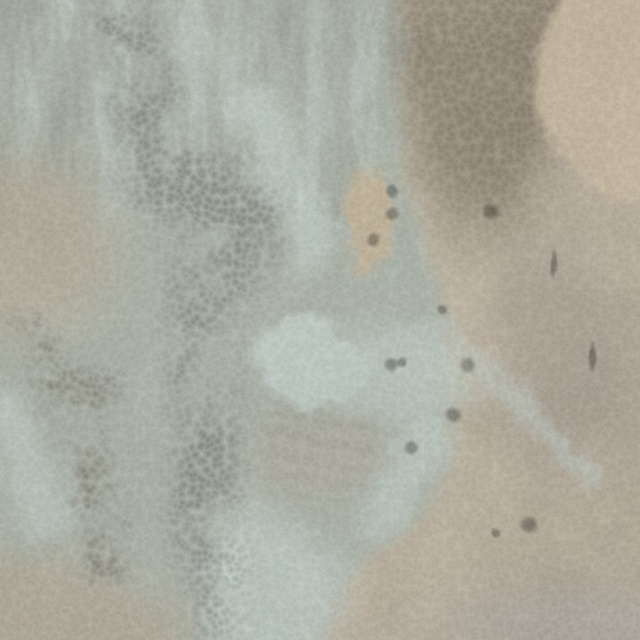
A Shadertoy shader for this texture:

```glsl
// Weathered ground seen from above: cool mineral wash on the left, warm sand on the right.
// Soft blobs and strokes, bent by layered sines, are blended from a small palette;
// cellular noise then adds rubble, pits and fine grain.

#define COOL  vec3(0.665, 0.690, 0.650)
#define SAND  vec3(0.735, 0.695, 0.625)
#define TAUPE vec3(0.675, 0.645, 0.585)
#define SLATE vec3(0.585, 0.600, 0.575)
#define PALE  vec3(0.735, 0.780, 0.755)
#define BROWN vec3(0.580, 0.540, 0.475)
#define WARP 0.022
#define GRAIN_SCALE 85.0
#define GRAIN 0.045
#define RUBBLE_GRAIN 0.17
#define SHRUBS 14

vec2 hash2(vec2 p) {
    vec3 h = fract(p.xyx * vec3(0.1031, 0.1030, 0.0973));
    h += dot(h, h.yzx + 33.33);
    return fract((h.xx + h.yz) * h.zy);
}

// Distance to the nearest scattered cell point
float cells(vec2 p) {
    vec2 id = floor(p), f = fract(p);
    float d = 2.0;
    for (int y = -1; y <= 1; y++)
        for (int x = -1; x <= 1; x++) {
            vec2 o = vec2(x, y);
            d = min(d, length(o + hash2(id + o + 100.0) - f));
        }
    return d;
}

// Layered, rotated sines, roughly -1 to 1
float layers(vec2 p) {
    float sum = 0.0, amp = 0.6;
    for (int i = 0; i < 5; i++) {
        p = mat2(0.8, -0.6, 0.6, 0.8) * p * 1.75 + 1.7;
        sum += amp * sin(p.x + 1.6 * sin(0.7 * p.y)) * cos(p.y + sin(0.8 * p.x));
        amp *= 0.65;
    }
    return sum;
}

float blob(vec2 p, vec2 centre, vec2 radius, float soft) {
    return 1.0 - smoothstep(1.0 - soft, 1.0 + soft, length((p - centre) / radius));
}

float stroke(vec2 p, vec2 a, vec2 b, float width) {
    vec2 ab = b - a;
    float t = clamp(dot(p - a, ab) / dot(ab, ab), 0.0, 1.0);
    return 1.0 - smoothstep(0.2 * width, 1.5 * width, length(p - a - ab * t));
}

void mainImage(out vec4 fragColor, in vec2 fragCoord) {
    vec2 p = fragCoord / iResolution.xy;
    vec2 q = p + WARP * vec2(layers(p * 7.0), layers(p * 7.0 + 5.0));
    q += 0.012 * (cells(p * 42.0) - 0.45);
    float broad = layers(p * 4.0 + 9.0);
    float patchy = layers(p * 13.0 + 2.0);

    // Cool ground with upright washes
    vec3 col = COOL;
    float upper = smoothstep(0.5, 0.75, q.y);
    float wash = layers(vec2(p.x * 19.0, p.y * 4.0));
    col = mix(col, PALE, 0.6 * upper * smoothstep(0.0, 0.8, wash));
    col = mix(col, SLATE, 0.5 * upper * smoothstep(0.0, 0.8, -wash));
    col = mix(col, TAUPE + 0.02, 0.8 * blob(q, vec2(0.02, 0.61), vec2(0.16, 0.14), 0.6));
    col = mix(col, TAUPE + 0.01, 0.9 * blob(q, vec2(0.08, -0.02), vec2(0.20, 0.15), 0.35));

    // Warm ground beyond an uneven edge
    float edge = 0.69 - 0.07 * smoothstep(0.5, 0.75, p.y) - 0.2 * (1.0 - smoothstep(0.02, 0.25, p.y));
    float warm = smoothstep(edge - 0.025, edge + 0.035, mix(p.x, q.x, 0.6));
    vec3 sand = mix(TAUPE, SAND, 0.42 + 0.4 * broad + 0.15 * patchy);
    sand = mix(sand, TAUPE * vec3(0.98, 0.97, 1.0), 0.75 * blob(q, vec2(0.88, 0.43), vec2(0.10, 0.18), 0.5));
    sand = mix(sand, TAUPE + vec3(-0.01, 0.0, 0.03), 0.8 * blob(q, vec2(0.95, 0.0), vec2(0.28, 0.09), 0.6));
    float bank = blob(q, vec2(0.755, 0.94), vec2(0.135, 0.29), 0.3);
    sand = mix(sand, BROWN, bank * (0.75 + 0.2 * smoothstep(0.65, 0.84, p.x)));
    float terrace = blob(mix(p, q, 0.5), vec2(1.02, 0.88), vec2(0.185, 0.19), 0.07);
    sand = mix(sand, SAND + vec3(0.02, 0.01, -0.005), terrace);
    col = mix(col, sand, warm);

    // Rubble ridges
    float rubble = stroke(q, vec2(0.20, 0.97), vec2(0.25, 0.72), 0.055);
    rubble = max(rubble, stroke(q, vec2(0.26, 0.73), vec2(0.37, 0.67), 0.07));
    rubble = max(rubble, stroke(q, vec2(0.36, 0.68), vec2(0.31, 0.43), 0.065));
    rubble = max(rubble, stroke(q, vec2(0.32, 0.40), vec2(0.34, 0.05), 0.06));
    float arc = max(stroke(q, vec2(0.03, 0.47), vec2(0.13, 0.37), 0.045),
                    stroke(q, vec2(0.13, 0.37), vec2(0.17, 0.13), 0.035));
    rubble = max(rubble, arc) * smoothstep(-0.7, 0.5, patchy);
    col = mix(col, mix(SLATE, BROWN, 0.5 * arc) - 0.01, 0.85 * rubble);

    // Pale mineral deposits
    float pale = stroke(q, vec2(0.39, 0.83), vec2(0.49, 0.62), 0.045) * 0.8;
    pale = max(pale, blob(q, vec2(0.50, 0.435), vec2(0.10, 0.062), 0.2));
    pale = max(pale, 0.65 * blob(q, vec2(0.62, 0.42), vec2(0.12, 0.085), 0.35));
    pale = max(pale, 0.65 * stroke(q, vec2(0.66, 0.33), vec2(0.61, 0.20), 0.045));
    pale = max(pale, 0.8 * blob(q, vec2(0.43, 0.07), vec2(0.11, 0.12), 0.45));
    pale = max(pale, 0.7 * stroke(q, vec2(0.01, 0.36), vec2(0.09, 0.20), 0.04));
    pale = max(pale, 0.5 * stroke(q, vec2(0.72, 0.45), vec2(0.94, 0.24), 0.025));
    col = mix(col, PALE, pale);

    // Furrowed plot and a small peach clearing
    float plot = blob(q, vec2(0.50, 0.29), vec2(0.10, 0.08), 0.3);
    float furrow = sin(p.y * 210.0 + p.x * 30.0 + 2.0 * patchy);
    col = mix(col, mix(COOL, TAUPE, 0.5) + 0.012 * furrow, 0.85 * plot);
    col = mix(col, SAND + vec3(0.02, 0.0, -0.035), 0.85 * blob(q, vec2(0.57, 0.65), vec2(0.032, 0.07), 0.3));

    // Scattered shrubs and upright gullies
    for (int i = 0; i < SHRUBS; i++) {
        vec2 h = hash2(vec2(float(i) * 7.3 + 3.0, 19.0));
        vec2 centre = vec2(0.48, 0.14) + h * vec2(0.50, 0.60);
        float gully = step(0.72, h.x) * step(0.4, h.y);
        vec2 radius = (0.006 + 0.007 * fract(h.x * 17.0)) * mix(vec2(1.0), vec2(0.7, 2.8), gully);
        float dark = blob(p + 0.2 * (q - p), centre, radius, 0.55);
        col *= 1.0 - 0.27 * dark;
    }

    // Grain, strongest on rubble and bank
    float rough = clamp(rubble + 0.35 * bank * warm * (1.0 - terrace), 0.0, 1.0);
    float grain = cells(p * GRAIN_SCALE + 0.3 * patchy) - 0.46;
    float fine = cells(p * GRAIN_SCALE * 2.1) - 0.46;
    col += grain * mix(GRAIN, RUBBLE_GRAIN, rough) + 0.04 * fine;
    col += 0.010 * patchy + 0.012 * broad;
    fragColor = vec4(clamp(col, 0.0, 1.0), 1.0);
}
```
